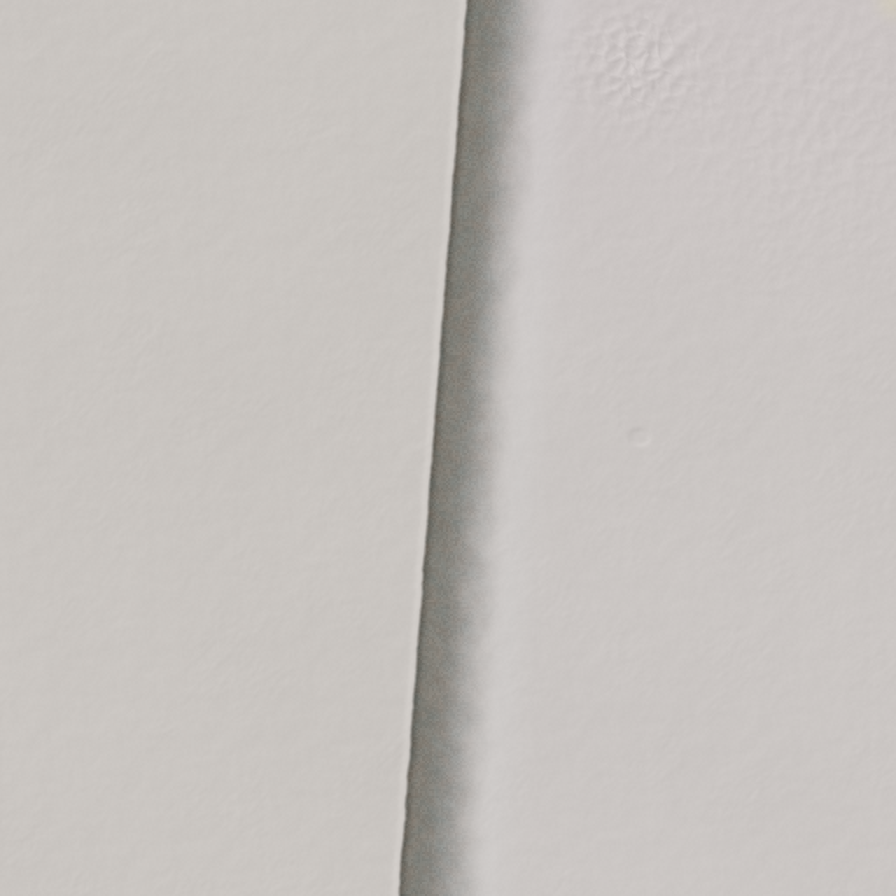
Give the GLSL for this texture, as a WebGL 2 fragment shader.

```glsl
#version 300 es
precision highp float;
// Pale plaster wall split by a slanted step, with a soft shadow along its right side.
uniform vec2 u_resolution;
out vec4 fragColor;

vec2 hash2(vec2 p) {
    vec3 q = fract(p.xyx * vec3(0.1031, 0.1030, 0.0973));
    q += dot(q, q.yzx + 33.33);
    return fract((q.xx + q.yz) * q.zy);
}

// Distance to the nearest scattered cell point.
float cellular(vec2 p) {
    vec2 cell = floor(p), local = fract(p);
    float nearest = 2.0;
    for (int j = -1; j <= 1; j++)
        for (int i = -1; i <= 1; i++) {
            vec2 offset = vec2(i, j);
            vec2 d = offset + hash2(cell + offset + 50.0) - local;
            nearest = min(nearest, dot(d, d));
        }
    return sqrt(nearest);
}

// Smooth, cloudy variation in about -1..1.
float waves(vec2 p) {
    float sum = 0.0, gain = 0.5;
    for (int i = 0; i < 4; i++) {
        sum += gain * sin(p.x + 1.7 * sin(p.y * 0.8 + float(i))) * sin(p.y + 1.3 * sin(p.x * 0.9));
        p = mat2(1.3, 1.2, -1.2, 1.3) * p + 2.7;
        gain *= 0.6;
    }
    return sum;
}

// Relief of the paint: fine diagonal strokes, a blistered patch and a small dent.
float relief(vec2 p) {
    vec2 stroke = vec2(p.x + p.y, p.y - p.x);
    float patchy = smoothstep(-0.1, 0.5, waves(p * 23.0));
    float h = 0.1 * patchy * cellular(stroke * vec2(45.0, 130.0));
    h += 0.12 * waves(p * 70.0);
    float blister = exp(-dot((p - vec2(0.71, 0.93)) * vec2(15.0, 17.0), (p - vec2(0.71, 0.93)) * vec2(15.0, 17.0)));
    blister += 0.3 * exp(-40.0 * dot(p - vec2(0.91, 0.87), p - vec2(0.91, 0.87)));
    h += 0.65 * blister * smoothstep(0.1, 0.8, cellular(p * 65.0 + 0.4 * waves(p * 90.0)));
    float dent = length((p - vec2(0.714, 0.512)) * vec2(1.0, 1.3));
    return h - 0.4 * smoothstep(0.016, 0.007, dent);
}

void main() {
    vec2 uv = gl_FragCoord.xy / u_resolution;
    float pixel = 1.0 / u_resolution.y;

    // Signed distance across the step, with a slightly ragged lip.
    float edgeX = 0.445 + 0.076 * uv.y + 0.0012 * waves(vec2(uv.y * 75.0, 2.0));
    float d = uv.x - edgeX;
    float rightSide = smoothstep(-0.0015 - pixel, 0.0015 + pixel, d);

    // Wall tone: warm on the left, a little pinker toward the upper right.
    vec3 wall = mix(vec3(0.790, 0.773, 0.757), vec3(0.793, 0.775, 0.765), rightSide);
    wall += vec3(0.002, -0.004, 0.003) * rightSide * smoothstep(0.5, 1.0, uv.y);
    wall += 0.006 * waves(uv * 7.0);
    wall += vec3(0.02, 0.02, -0.03) * smoothstep(0.035, 0.0, length(uv - 1.0));

    // Raking light from the upper left over the relief.
    float slope = relief(uv + vec2(-0.0018, 0.0018)) - relief(uv + vec2(0.0018, -0.0018));
    wall -= 0.10 * clamp(slope, -0.5, 0.5);

    // Pale rim on the lip and cool glow beyond the shadow.
    wall += 0.030 * exp(-pow((d + 0.005) / 0.004, 2.0)) * (1.0 - rightSide);
    wall += vec3(0.012, 0.016, 0.018) * rightSide * exp(-pow((d - 0.098) / 0.025, 2.0));

    // Mottled shadow, darkest at the lip and fading to the right.
    float ragged = d + 0.007 * waves(uv * vec2(55.0, 40.0));
    float fadeEnd = 0.088 + 0.012 * pow(abs(uv.y * 2.0 - 1.0), 2.0);
    float shade = 1.0 - smoothstep(0.030, fadeEnd, ragged);
    vec3 shadow = mix(vec3(0.505, 0.495, 0.465), vec3(0.575, 0.570, 0.555), smoothstep(0.01, 0.06, d));
    shadow += 0.020 * waves(uv * vec2(85.0, 65.0));
    shadow += vec3(0.018, -0.004, -0.012) * waves(uv * 120.0 + 4.0);
    shadow -= 0.115 * exp(-pow(max(d, 0.0) / 0.0065, 2.0));

    // Fine grain on a fixed canvas grid, stronger in the shadow.
    float grain = hash2(floor(uv * 384.0)).x - 0.5;
    vec3 color = mix(wall, shadow, shade * rightSide);
    color += grain * mix(0.008, 0.045, shade * rightSide);
    fragColor = vec4(clamp(color, 0.0, 1.0), 1.0);
}
```
